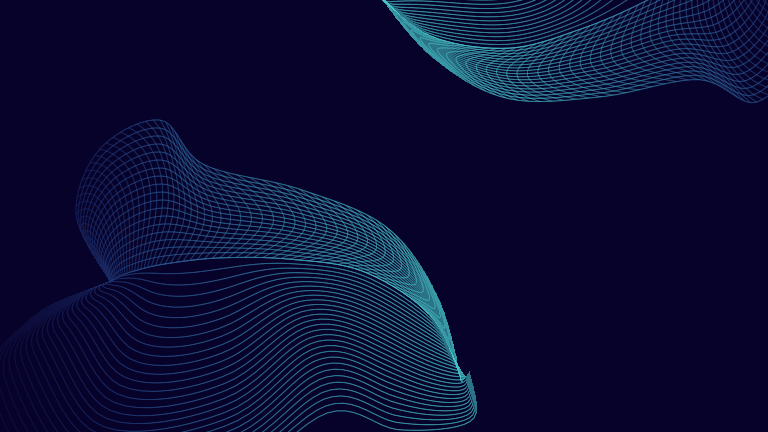
Write a WebGL 2 fragment shader that draws this background.

```glsl
#version 300 es
precision highp float;
// Two copies of a folded wire-mesh wing glow from blue to cyan on deep navy.
// Each wing has two ruled sheets hung between spline rails; every pixel finds
// its sheet coordinates (s along, t across) and draws evenly spaced wires.
uniform vec2 u_resolution;
out vec4 outColor;

// Rails of the wing: upper edge, inner fold and outer rim of the lower lobe.
const vec2 EDGE[9] = vec2[9](
    vec2(.255, .345), vec2(.176, .502), vec2(.231, .655),
    vec2(.371, .722), vec2(.472, .619), vec2(.694, .562),
    vec2(.895, .474), vec2(1.015, .310), vec2(1.072, .109));
const vec2 FOLD[9] = vec2[9](
    vec2(.255, .345), vec2(.273, .359), vec2(.312, .373),
    vec2(.382, .389), vec2(.509, .403), vec2(.671, .400),
    vec2(.845, .370), vec2(1.000, .265), vec2(1.072, .109));
const vec2 RIM[9] = vec2[9](
    vec2(.255, .345), vec2(.081, .271), vec2(-.035, .097),
    vec2(.139, -.157), vec2(.532, -.100), vec2(.764, .046),
    vec2(.926, .005), vec2(1.093, .028), vec2(1.086, .145));

// Catmull-Rom position on all three rails.
void rails(float s, out vec2 edge, out vec2 fold, out vec2 rim) {
    int i = min(int(s), 7), h = max(i - 1, 0), j = i + 1, k = min(i + 2, 8);
    float f = s - float(i), f2 = f * f, f3 = f2 * f;
    vec4 w = .5 * vec4(2. * f2 - f - f3, 2. - 5. * f2 + 3. * f3,
                       f + 4. * f2 - 3. * f3, f3 - f2);
    edge = w.x * EDGE[h] + w.y * EDGE[i] + w.z * EDGE[j] + w.w * EDGE[k];
    fold = w.x * FOLD[h] + w.y * FOLD[i] + w.z * FOLD[j] + w.w * FOLD[k];
    rim = w.x * RIM[h] + w.y * RIM[i] + w.z * RIM[j] + w.w * RIM[k];
}

float cross2(vec2 a, vec2 b) { return a.x * b.y - a.y * b.x; }

// Smooth wires, one at each whole phase; crowded wires fade to their mean.
float wires(float phase, vec2 gradient) {
    float blur = 1.2 / u_resolution.y, width = .0018;
    float density = clamp(length(gradient), .01, 1e5);
    float dist = abs(fract(phase + .5) - .5) / density;
    float line = clamp((.5 * (width + blur) - dist) / blur, 0., min(1., width / blur));
    return mix(line, min(width * density, .55), smoothstep(.5, 1., blur * density));
}

// Clear share left by one slice of a sheet ruled from rail a to rail b.
float slice(vec2 p, float s, float ds, vec2 a0, vec2 b0, vec2 a1, vec2 b1,
            float along, float across) {
    float g0 = cross2(p - a0, b0 - a0), g1 = cross2(p - a1, b1 - a1);
    if ((g0 < 0.) == (g1 < 0.)) return 1.;
    float u = g0 / (g0 - g1), margin = .4 / along;
    vec2 a = mix(a0, a1, u), rule = mix(b0, b1, u) - a;
    float t = dot(p - a, rule) / max(dot(rule, rule), 1e-10);
    if (t <= -margin || t >= 1. + margin) return 1.;

    // Inverse Jacobian turns sheet coordinates into canvas distances.
    vec2 tangent = mix(a1 - a0, b1 - b0, t) / ds;
    float area = cross2(tangent, rule);
    area = (area < 0. ? -1. : 1.) * max(abs(area), 1e-6);
    vec2 gradS = vec2(rule.y, -rule.x) / area;
    vec2 gradT = vec2(-tangent.y, tangent.x) / area;
    float at = s + u * ds, arch = 4. * t * (1. - t), slope = 4. - 8. * t;

    // Meshed sheet: straight wires crossed by bowed ones.
    if (across > 0.) {
        float clear = 1. - wires(t * along, along * gradT);
        if (t < 0. || t > 1.) return clear;
        vec2 gradBowed = gradS - .5 * slope * gradT;
        return clear * (1. - .75 * wires((at - .5 * arch) * across, across * gradBowed));
    }
    // Open sheet: wires that ripple along their length.
    float swell = .09 * smoothstep(1., 3., at) * smoothstep(8., 6., at);
    float angle = 1.75 * (at - 2.8), wave = swell * sin(angle);
    vec2 grad = gradT * (1. - wave * slope) - arch * swell * 1.75 * cos(angle) * gradS;
    return 1. - wires((t - wave * arch) * along, along * grad);
}

// Coverage of the meshed band and the open lobe below it. The ends, where
// the rails meet in a point, are left out.
float wing(vec2 p) {
    const float start = .02, ds = 7.92 / 72.;
    vec2 e0, f0, r0, e1, f1, r1;
    float clear = 1.;
    rails(start, e0, f0, r0);
    for (int k = 0; k < 72; k++) {
        float s = start + float(k) * ds;
        rails(s + ds, e1, f1, r1);
        clear *= slice(p, s, ds, e0, f0, e1, f1, 18., 8.);
        clear *= slice(p, s, ds, f0, r0, f1, r1, 28., 0.);
        e0 = e1; f0 = f1; r0 = r1;
    }
    return 1. - clear;
}

// Lay a wing over the colour, blue and faint at its root, cyan at its end.
vec3 addWing(vec3 color, vec2 p) {
    vec3 tint = mix(vec3(.14, .24, .54), vec3(.30, .86, .86),
                    smoothstep(.1, 1.05, p.x));
    float fade = mix(.25, .95, smoothstep(-.02, .4, p.x));
    return mix(color, tint, wing(p) * fade);
}

void main() {
    vec2 p = gl_FragCoord.xy / u_resolution.y;
    vec3 color = addWing(vec3(.027, .008, .165), p);

    // The second wing is turned about its tip.
    float turn = radians(24.4), c = cos(turn), s = sin(turn);
    vec2 turned = vec2(.370, .722) - mat2(c, -s, s, c) * (p - vec2(1.752, .764));
    outColor = vec4(addWing(color, turned), 1.);
}
```
